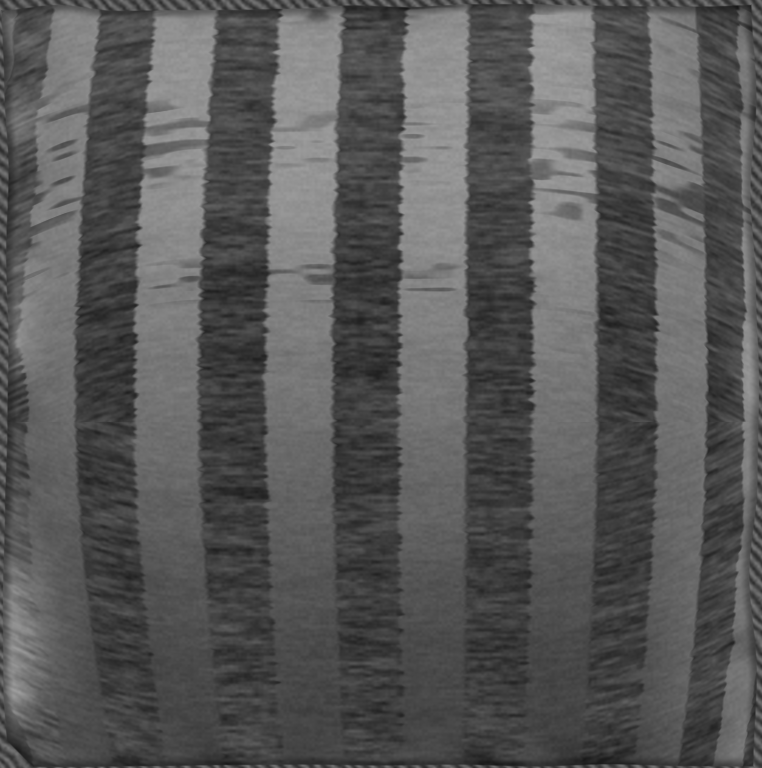
Write a WebGL 2 fragment shader that draws this texture.

```glsl
#version 300 es
precision highp float;
// Grey striped cushion: vertical bands narrow toward the sides and pinch at
// top and bottom, as on a padded surface. Stretched value noise gives threads
// and slubs; low noise gives the gathered folds; a twisted cord runs round it.
uniform vec2 u_resolution;
out vec4 outColor;

const float CENTER_X = 0.480;       // middle of the central dark band
const float BAND_WIDTH = 0.0877;    // width of one band at the center
const float SIDE_SQUEEZE = 0.784;   // extra bands packed in at the sides
const float HALF_SPAN = 0.501;
const float WAIST_Y = 0.48;         // height where the bands stand straight
const float PINCH_TOP = 0.045;
const float PINCH_BOTTOM = 0.10;
const float EDGE_SOFT = 0.045;      // band edge blur, in band widths
const float PALE_LOW = 0.262;
const float PALE_HIGH = 0.580;
const float DARK_LOW = 0.228;
const float DARK_HIGH = 0.305;
const float THREAD_ROWS = 190.0;
const float FOLD_DEPTH = 0.30;

float hash(vec2 p) {
  vec3 q = fract(vec3(p.xyx) * 0.1031);
  q += dot(q, q.yzx + 33.33);
  return fract((q.x + q.y) * q.z);
}

float noise(vec2 p) {
  vec2 i = floor(p), f = fract(p);
  f = f * f * (3.0 - 2.0 * f);
  return mix(mix(hash(i), hash(i + vec2(1, 0)), f.x),
             mix(hash(i + vec2(0, 1)), hash(i + vec2(1, 1)), f.x), f.y);
}

// Noise centered on zero
float ripple(vec2 p) { return noise(p) - 0.5; }

// Falls from 1 at zero to 0 at the given reach
float near(float d, float reach) { return 1.0 - smoothstep(0.0, reach, d); }

// Band number across the bulging cloth; the central dark band is zero
float bandCoord(vec2 p) {
  float v = (WAIST_Y - p.y) / 0.443;
  float d = p.x - CENTER_X;
  float pinch = mix(PINCH_TOP, PINCH_BOTTOM, smoothstep(-0.2, 0.2, v));
  d -= (0.009 - pinch * d) * v * v;
  return d / BAND_WIDTH + sign(d) * SIDE_SQUEEZE * pow(abs(d) / HALF_SPAN, 6.0);
}

// Distance inside the uneven rim of the cloth
float rimDistance(vec2 p) {
  float left = p.x - 0.001 - 0.013 * noise(vec2(p.y * 9.0, 3.0));
  float right = 0.999 - p.x - 0.016 * noise(vec2(p.y * 8.0, 17.0));
  float top = 0.995 - p.y - 0.011 * noise(vec2(p.x * 13.0, 29.0));
  float bottom = p.y - 0.005 * noise(vec2(p.x * 10.0, 41.0));
  float corner = (p.x + p.y - 0.045) * 0.7;
  return min(min(min(left, right), min(top, bottom)), corner);
}

void main() {
  vec2 p = gl_FragCoord.xy / u_resolution;
  float pixel = 1.0 / u_resolution.y;
  float fromCenter = abs(p.x - CENTER_X);

  // Gathers along the two sides
  float sides = max(near(p.x, 0.09), near(1.0 - p.x, 0.085));
  float fold = ripple(vec2(p.x * 6.0, p.y * 11.0 - p.x * 7.0))
             + 0.5 * ripple(vec2(p.x * 15.0, p.y * 27.0 + p.x * 12.0));

  // Weft threads, bowed toward the sides
  vec2 w = p;
  w.y += sign(p.y - 0.45) * 0.9 * pow(max(fromCenter - 0.2, 0.0), 2.0);
  float yarn = ripple(vec2(w.x * 30.0, w.y * THREAD_ROWS));
  float fleck = ripple(vec2(w.x * 95.0, w.y * 250.0) + 7.0);
  float grain = ripple(p * 270.0 + 31.0);
  float streak = ripple(vec2(w.x * 4.0, w.y * 42.0) + 13.0);

  // Bands with slightly frayed edges
  float band = bandCoord(p) + yarn * 0.07 + fleck * 0.06 + sides * fold * 0.45;
  float fromEdge = abs(mod(band + 1.0, 2.0) - 1.0) - 0.5;
  float pale = smoothstep(-EDGE_SOFT, EDGE_SOFT, fromEdge);

  // Pale cloth: smooth, lit from above, with dark slubs in the upper part
  float light = smoothstep(0.0, 0.86, p.y);
  float paleTone = mix(PALE_LOW, PALE_HIGH, light);
  paleTone += 0.13 * smoothstep(0.80, 0.95, p.x) * (1.0 - light);
  paleTone *= 1.0 - 0.16 * light * smoothstep(0.25, 0.48, fromCenter);
  float slub = smoothstep(0.58, 0.88, noise(vec2(w.x * 24.0, w.y * 130.0) + 53.0));
  slub *= smoothstep(0.35, 0.7, noise(vec2(w.x * 2.5, w.y * 19.0) + 5.0));
  paleTone -= 0.19 * slub * smoothstep(0.50, 0.66, p.y);
  paleTone += yarn * 0.025 + fleck * 0.035 + grain * 0.03 + streak * 0.02;

  // Dark cloth: coarse ribbed threads
  float darkTone = mix(DARK_LOW, DARK_HIGH, smoothstep(0.5, 1.0, p.y));
  darkTone += 0.02 * near(p.y, 0.35) + 0.09 * near(p.x, 0.11);
  darkTone += yarn * 0.12 + fleck * 0.09 + grain * 0.03 + streak * 0.05;

  float tone = mix(darkTone, paleTone, pale);
  tone += sides * fold * FOLD_DEPTH;
  tone += 0.03 * ripple(p * vec2(7.0, 5.0));
  vec2 puff = (p - vec2(0.035, 0.15)) / vec2(0.07, 0.09);
  tone += 0.12 * exp(-dot(puff, puff));

  // Puckers near the top and bottom seams
  float seam = max(near(1.0 - p.y, 0.06), near(p.y, 0.08));
  tone += seam * 0.13 * ripple(vec2(p.x * 17.0 + p.y * 9.0, p.y * 8.0));

  // Shaded rim and twisted cord
  float rim = rimDistance(p);
  tone *= 1.0 - 0.35 * near(max(rim, 0.0), 0.014);
  float twist = 0.5 + 0.5 * sin((p.x + p.y) * 330.0 + 3.0 * noise(p * 40.0));
  float cord = 0.22 + 0.2 * twist + 0.08 * grain;
  tone = mix(cord, tone, smoothstep(-pixel, pixel, rim));

  outColor = vec4(vec3(clamp(tone, 0.0, 1.0)), 1.0);
}
```
